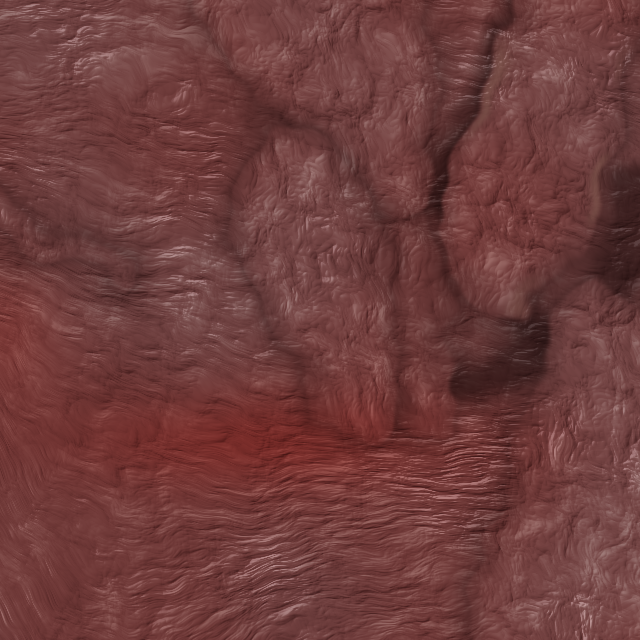
Write a WebGL 1 fragment shader that draws this texture.

```glsl
precision highp float;
// Dried, wrinkled flesh: tangled fibres with soft folds and dark hollows.
// Billowed gradient noise gives the relief, tapered capsules lay the folds,
// and broad noise varies the pale, red and glossy areas.

uniform vec2 u_resolution;

const vec3 DEEP_BROWN = vec3(0.265, 0.115, 0.112);
const vec3 FLESH = vec3(0.438, 0.238, 0.232);
const vec3 PALE_PINK = vec3(0.59, 0.42, 0.405);
const vec3 RED_TINT = vec3(1.11, 0.80, 0.76);
const vec3 GREY_TINT = vec3(1.01, 1.10, 1.12);
const vec3 SHADE_TINT = vec3(1.0, 1.15, 1.15);
const vec3 GLOSS = vec3(0.12, 0.12, 0.13);
const vec3 TENDON = vec3(0.54, 0.37, 0.33);
const float FIBRE_SCALE = 19.0;
const float FIBRE_STRETCH = 0.45;
const float CRACK_SCALE = 17.0;
const float RELIEF = 0.080;
const float CREASE_DEPTH = 0.33;
const float BROAD_TONE = 0.12;
const float SHADOW_WIDTH = 0.022;
const float HOLLOW_SHADE = 0.57;
const vec2 LIGHT_STEP = vec2(-0.0014, 0.0014);
const vec2 FOLD_GRAIN = vec2(0.55, -0.835);

vec2 cellGradient(vec2 cell) {
  vec3 q = fract(cell.xyx * vec3(0.1031, 0.1030, 0.0973));
  q += dot(q, q.yzx + 33.33);
  float angle = 6.2832 * fract((q.x + q.y) * q.z);
  return vec2(cos(angle), sin(angle));
}

float gradientNoise(vec2 p) {
  vec2 i = floor(p), f = fract(p);
  vec2 u = f * f * f * (f * (f * 6.0 - 15.0) + 10.0);
  vec2 e = vec2(1.0, 0.0);
  float low = mix(dot(cellGradient(i), f), dot(cellGradient(i + e), f - e), u.x);
  float high = mix(dot(cellGradient(i + e.yx), f - e.yx),
                   dot(cellGradient(i + 1.0), f - 1.0), u.x);
  return 1.4 * mix(low, high, u.y);
}

// Rounded swellings divided by sharp creases, turning a little each octave.
float billow(vec2 p, mat2 turn) {
  float sum = 0.0, amplitude = 1.0;
  for (int octave = 0; octave < 4; octave++) {
    sum += amplitude * abs(gradientNoise(p));
    p = turn * p + 7.3;
    amplitude *= 0.53;
  }
  return sum;
}

// Fibres flow across the base, slanted cracks cover the folds.
float wrinkles(vec2 p, float lump) {
  vec2 bent = p + 0.022 * vec2(gradientNoise(p * 9.0 + 2.0), gradientNoise(p * 9.0 + 41.0))
                + 0.007 * vec2(gradientNoise(p * 27.0 + 6.0), gradientNoise(p * 27.0 + 53.0));
  float wave = 0.05 * gradientNoise(p * 3.3);
  float sag = 0.22 * exp(-5.0 * p.x) * (1.0 - smoothstep(0.40, 0.80, p.y));
  float rise = 0.45 * max(p.x - 0.2, 0.0) * (1.0 - smoothstep(0.0, 0.40, p.y));
  float fall = 0.15 * p.x * smoothstep(0.15, 0.4, p.y);
  vec2 along = vec2(bent.x * FIBRE_STRETCH, bent.y + wave - sag - rise + fall);
  float fibres = billow(along * FIBRE_SCALE, mat2(1.9, 0.1, -0.1, 2.05));
  vec2 slanted = vec2(0.62 * dot(bent, FOLD_GRAIN),
                      dot(bent, vec2(-FOLD_GRAIN.y, FOLD_GRAIN.x)));
  float cracks = billow(slanted * CRACK_SCALE + 31.0, mat2(1.95, 0.45, -0.45, 1.95));
  return mix(fibres, cracks, 0.25 + 0.70 * lump);
}

float taperedCapsule(vec2 p, vec2 a, vec2 b, float ra, float rb) {
  vec2 axis = b - a;
  float t = clamp(dot(p - a, axis) / dot(axis, axis), 0.0, 1.0);
  return length(p - a - axis * t) - mix(ra, rb, t);
}

// Covers what lies beneath and casts a soft contact shadow around itself.
void layFold(inout float shade, inout float lump, float d) {
  float inside = 1.0 - smoothstep(-0.008, 0.006, d);
  float shadow = 0.25 * exp(-max(d, 0.0) / SHADOW_WIDTH);
  float body = mix(0.88, 1.04, smoothstep(0.0, 0.05, -d));
  shade = mix(shade * (1.0 - shadow), body, inside);
  lump = max(lump, 1.0 - smoothstep(-0.03, 0.01, d));
}

float spot(vec2 p, vec2 centre, vec2 size) {
  vec2 q = (p - centre) / size;
  return exp(-dot(q, q));
}

void main() {
  vec2 p = gl_FragCoord.xy / u_resolution;
  vec2 w = p + 0.045 * vec2(gradientNoise(p * 6.0), gradientNoise(p * 6.0 + 19.0))
             + 0.016 * vec2(gradientNoise(p * 20.0), gradientNoise(p * 20.0 + 9.0));

  // Hollows first, then the folds that overlap them.
  float hollow = taperedCapsule(w, vec2(0.81, 1.0), vec2(0.70, 0.68), 0.02, 0.04);
  hollow = min(hollow, taperedCapsule(w, vec2(1.0, 0.71), vec2(0.95, 0.58), 0.06, 0.05));
  hollow = min(hollow, taperedCapsule(w, vec2(0.82, 0.48), vec2(0.75, 0.40), 0.06, 0.05));
  float inHollow = 1.0 - smoothstep(-0.04, 0.02, hollow);
  float shade = mix(1.0, HOLLOW_SHADE, inHollow), lump = 0.0;
  layFold(shade, lump, taperedCapsule(w, vec2(-0.03, 0.69), vec2(0.18, 0.57), 0.03, 0.02));
  layFold(shade, lump, taperedCapsule(w, vec2(0.58, 0.64), vec2(0.68, 0.36), 0.08, 0.05));
  layFold(shade, lump, taperedCapsule(w, vec2(0.48, 1.02), vec2(0.60, 0.76), 0.19, 0.10));
  layFold(shade, lump, taperedCapsule(w, vec2(0.45, 0.69), vec2(0.55, 0.42), 0.095, 0.095));
  float strip = taperedCapsule(w, vec2(0.92, 1.03), vec2(0.79, 0.61), 0.10, 0.105);
  layFold(shade, lump, strip);
  layFold(shade, lump, taperedCapsule(w, vec2(0.96, 0.41), vec2(0.93, 0.05), 0.13, 0.18));

  // Relief lit from the upper left, with darkened creases.
  float height = wrinkles(p, lump);
  float slope = (height - wrinkles(p + LIGHT_STEP, lump)) / length(LIGHT_STEP);
  float glow = spot(p, vec2(0.42, 0.31), vec2(0.30, 0.075));
  glow = clamp(glow + 0.7 * spot(p, vec2(0.0, 0.49), vec2(0.09, 0.12)), 0.0, 1.0);
  float lit = RELIEF * slope / FIBRE_SCALE * (1.0 - 0.2 * glow);
  float broad = gradientNoise(p * 3.7 + 12.0) + 0.7 * gradientNoise(p * 8.0 + 15.0);
  float tone = 0.51 + lit + CREASE_DEPTH * (height - 0.50) + BROAD_TONE * broad;
  vec3 color = mix(DEEP_BROWN, FLESH, smoothstep(-0.05, 0.54, tone));
  color = mix(color, PALE_PINK, smoothstep(0.44, 1.02, tone));

  // Red translucence, grey dry skin, a pale rim and moist highlights.
  float dry = smoothstep(-0.25, 0.5, gradientNoise(p * 2.6 + 5.0));
  dry = max(dry, spot(p, vec2(0.05, 0.95), vec2(0.25, 0.15)));
  dry = max(dry, 0.8 * spot(p, vec2(0.50, 0.60), vec2(0.12, 0.18)));
  color *= mix(vec3(1.0, 0.94, 0.94), GREY_TINT, dry);
  color *= mix(vec3(1.0), RED_TINT, glow);
  float rimBreaks = smoothstep(0.0, 0.5, gradientNoise(p * 7.0 + 3.0));
  float rim = exp(-pow((strip + 0.014) / 0.010, 2.0)) * rimBreaks;
  color = mix(color, TENDON, 0.65 * rim);
  float moist = smoothstep(0.05, 0.5, gradientNoise(p * 5.0 + 23.0));
  moist = max(moist, spot(p, vec2(0.52, 0.62), vec2(0.06, 0.09)));
  float sparkle = smoothstep(0.06, 0.22, lit) * (1.0 - glow);
  color *= pow(vec3(min(shade, 1.04)), SHADE_TINT);
  color += GLOSS * max(moist, 0.5 * inHollow) * sparkle;
  gl_FragColor = vec4(color, 1.0);
}
```
